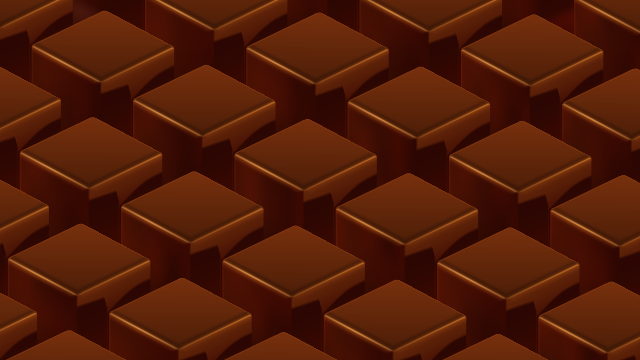
This pattern is drawn by a Shadertoy shader. Its source:

```glsl
// Rows of glossy chocolate-brown blocks seen from above on a skewed lattice.
// Each pixel paints the few blocks that can cover it, back to front; a block
// is a rounded rhombus lid with gilded front edges and two dark walls below.

const vec2 STEP_U = vec2(0.2815, 0.1505);   // lattice step, down right
const vec2 STEP_V = vec2(-0.3146, 0.1454);  // lattice step, down left
const vec2 ORIGIN = vec2(0.2917, 0.0270);   // back corner of block (0, 0)
const vec2 SIDE_R = vec2(0.1950, 0.1040);   // lid side to the right corner
const vec2 SIDE_L = vec2(-0.2065, 0.0995);  // lid side to the left corner
const vec2 LID_SPAN = vec2(0.1785, 0.1850); // distance between lid sides

const vec3 DARK = vec3(0.17, 0.025, 0.006);
const vec3 WALL = vec3(0.24, 0.055, 0.012);
const vec3 BROWN = vec3(0.35, 0.13, 0.03);
const vec3 RIM = vec3(0.55, 0.24, 0.06);
const vec3 GOLD = vec3(0.80, 0.53, 0.25);

float hash(vec2 p) {
    p = fract(p * vec2(0.1031, 0.1137));
    p += dot(p, p.yx + 33.3);
    return fract((p.x + p.y) * p.x * 7.13);
}

float noise(vec2 p) {
    vec2 i = floor(p), f = fract(p);
    f = f * f * (3.0 - 2.0 * f);
    return mix(mix(hash(i), hash(i + vec2(1, 0)), f.x),
               mix(hash(i + vec2(0, 1)), hash(i + 1.0), f.x), f.y);
}

float cover(float d, float px) { return clamp(0.5 - d / px, 0.0, 1.0); }

float bump(float x, float width) { return exp(-x * x / (width * width)); }

float roundedBox(vec2 p, vec2 halfSize, float r) {
    vec2 k = abs(p) - halfSize + r;
    return length(max(k, 0.0)) + min(max(k.x, k.y), 0.0) - r;
}

// Left wall: s runs from the outer to the front edge, d is depth below the lid
vec3 leftWall(float s, float d, vec2 id) {
    vec3 col = mix(WALL * 1.12, DARK * 1.15, smoothstep(0.1, 0.95, s));
    col *= 1.0 - 0.2 * smoothstep(0.06, 0.25, d);
    float streak = noise(vec2(s * 4.0, d * 9.0) + id * 17.0 + 200.0);
    col += vec3(0.07, 0.012, 0.0) * (streak - 0.3);
    return col + BROWN * 0.45 * bump(s, 0.025);
}

// Right wall: t runs from the front to the outer edge, with a cast shadow
vec3 rightWall(float t, float d, float px) {
    vec3 lit = mix(BROWN * 1.05, WALL * 1.15, smoothstep(0.0, 0.10, d));
    float nearTop = 0.030 + 0.030 * t + 0.03 * smoothstep(0.36, 0.41, t);
    float farTop = mix(0.103, 0.050, t) + 0.010 * sin(6.3 * t);
    float nearShade = cover(nearTop - d, 3.0 * px) * (1.0 - smoothstep(0.39, 0.42, t));
    float farShade = cover(farTop - d, 3.0 * px) * smoothstep(0.39, 0.42, t);
    vec3 shade = DARK + vec3(0.05, 0.006, 0.0) * smoothstep(0.05, 0.2, d);
    return mix(lit, shade, max(nearShade, farShade));
}

// Lid: vertical fade, soft dark line inside the front bevels, thin back rim
vec3 lidColor(vec2 ab) {
    vec3 col = mix(vec3(0.47, 0.19, 0.052), vec3(0.30, 0.115, 0.028),
                   clamp(0.5 * (ab.x + ab.y), 0.0, 1.0));
    vec2 front = (1.0 - ab) * LID_SPAN, back = ab * LID_SPAN;
    col *= 1.0 - 0.22 * max(bump(front.x - 0.011, 0.006), bump(front.y - 0.011, 0.006));
    float rim = max(bump(back.x, 0.0025), bump(back.y, 0.0025));
    return mix(col, RIM, 0.75 * rim);
}

// Paints one block over col; p is measured from its back corner, y downward
vec3 paintBlock(vec3 col, vec2 p, vec2 id, float px, vec2 screen) {
    vec2 ab = inverse(mat2(SIDE_R, SIDE_L)) * p;
    vec2 corner = SIDE_R + SIDE_L;
    float s = (p.x - SIDE_L.x) / SIDE_R.x;
    float t = (p.x - corner.x) / -SIDE_L.x;
    float d = p.y - (t < 0.0 ? SIDE_L.y + s * SIDE_R.y : corner.y - t * SIDE_L.y);

    // Walls, with warm light reaching the gaps along the upper border
    float inset = min(p.x - SIDE_L.x, SIDE_R.x - p.x) - 0.003;
    float tuck = clamp(0.4 * inset, 0.0, 0.01);
    vec3 wall = mix(leftWall(s, d, id), rightWall(t, d, px), cover(-t * 0.2065, 2.0 * px));
    float deep = smoothstep(0.10, 0.16, d);
    wall += deep * vec3(0.13, 0.09, 0.07) * bump(length(screen - vec2(0.25, 0.0)), 0.06);
    wall += deep * vec3(0.20, 0.03, 0.0) * bump(length(screen - vec2(1.55, 0.0)), 0.07);
    float wallMask = cover(-inset, px) * cover(-d - tuck, px);
    col = mix(col, wall, wallMask);

    // Lid
    float lidMask = cover(roundedBox((ab - 0.5) * LID_SPAN, 0.5 * LID_SPAN, 0.008), px);
    col = mix(col, lidColor(ab), lidMask);

    // Front bevels: amber glow with a fine gold line
    vec2 e = (1.0 - ab) * LID_SPAN;
    vec2 ends = smoothstep(-0.01, 0.04, ab) * (1.0 - smoothstep(0.94, 1.01, ab));
    float leftShine = ends.x * (0.45 + 0.55 * bump(ab.x - 0.42, 0.35));
    float rightShine = ends.y * mix(0.85, 0.35, ab.y);
    float solid = max(wallMask, lidMask);
    float glow = max(leftShine * bump(e.y + 0.003, 0.007), rightShine * bump(e.x + 0.003, 0.008));
    col = mix(col, RIM, 0.7 * glow * solid);
    col = mix(col, GOLD, leftShine * bump(e.y - 0.001, 0.0028) * solid);
    return mix(col, vec3(0.76, 0.45, 0.15), rightShine * bump(e.x - 0.001, 0.0025) * solid);
}

void mainImage(out vec4 fragColor, in vec2 fragCoord) {
    float px = 1.0 / iResolution.y;
    vec2 screen = vec2(fragCoord.x, iResolution.y - fragCoord.y) * px;
    vec2 cell = floor(inverse(mat2(STEP_U, STEP_V)) * (screen - ORIGIN));
    vec3 col = DARK;
    for (int i = -2; i <= 0; i++)
        for (int j = -2; j <= 0; j++) {
            vec2 id = cell + vec2(i, j);
            vec2 p = screen - ORIGIN - id.x * STEP_U - id.y * STEP_V;
            col = paintBlock(col, p, id, px, screen);
        }
    fragColor = vec4(col, 1.0);
}
```
